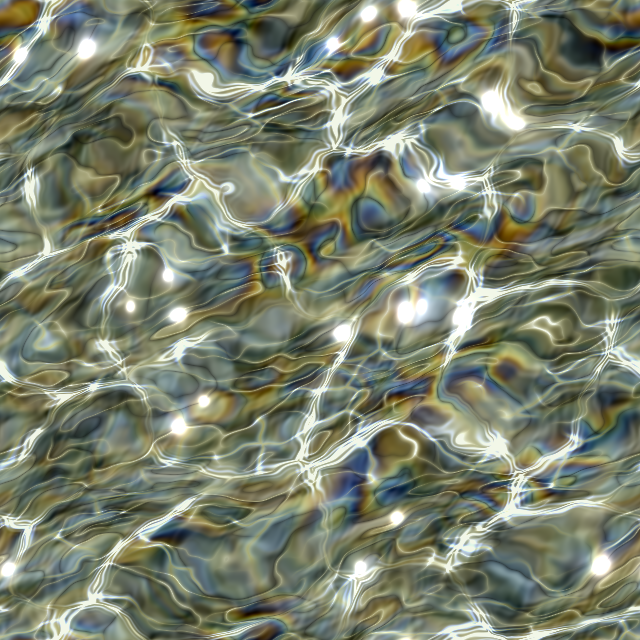
Write a three.js fragment shader that draws this texture.

```glsl
// Sunlit shallow water: a broken cellular web of caustic light over a mottled
// bed, with fine streaming strands, iridescent bands and clustered glints.
// Layered sines with whole wave counts and wrapped cells make it tile.
varying vec2 vUv;
const float TAU = 6.2831853;

vec2 hash2(vec2 p) {
  vec2 a = vec2(dot(p, vec2(127.1, 311.7)), dot(p, vec2(269.5, 183.3)));
  return fract(sin(a) * 43758.5453);
}

// Random waves with whole counts up to reach; crests rise to the right.
float ripple(vec2 p, vec2 reach, float seed) {
  float sum = 0.0;
  for (int i = 0; i < 8; i++) {
    vec2 key = vec2(float(i) + 0.37, seed);
    vec2 waves = (2.0 * hash2(key) - 1.0) * reach;
    waves.x -= 0.3 * waves.y;
    sum += sin(TAU * (dot(floor(waves + 0.5), p) + hash2(key + 19.0).x));
  }
  return 0.5 * sum;
}

// Two ripples used to push points aside.
vec2 sway(vec2 p, vec2 reach, float seed) {
  return vec2(ripple(p, reach, seed), ripple(p, reach, seed + 0.5));
}

// Wraps a cell index on a lattice that is sheared by whole cells.
vec2 wrapCell(vec2 cell, vec2 count, float shear) {
  cell += floor((cell.x + 0.5) / count.x) * vec2(-count.x, shear);
  return cell - count * floor((cell + 0.5) / count);
}

// Cellular noise: gap between the two nearest points, zero on cell borders.
float web(vec2 p, vec2 count, float shear, float seed) {
  vec2 q = p * count - vec2(0.0, shear * p.x);
  float nearest = 9.0, second = 9.0;
  for (int y = -1; y <= 1; y++) {
    for (int x = -1; x <= 1; x++) {
      vec2 cell = floor(q) + vec2(float(x), float(y));
      vec2 point = 0.1 + 0.8 * hash2(wrapCell(cell, count, shear) + seed);
      float d = length(cell + point - q);
      second = min(second, max(nearest, d));
      nearest = min(nearest, d);
    }
  }
  return second - nearest;
}

// Thin lines along the contours of a field.
float strands(float field, float sharpness) {
  return pow(1.0 - abs(sin(field)), sharpness);
}

// White glints with soft halos, gathered where a slow ripple is high.
float glints(vec2 p) {
  float count = 20.0, light = 0.0;
  for (int y = -1; y <= 1; y++) {
    for (int x = -1; x <= 1; x++) {
      vec2 cell = floor(p * count) + vec2(float(x), float(y));
      vec2 id = wrapCell(cell, vec2(count), 0.0);
      vec2 rnd = hash2(id + 53.0);
      float lit = step(0.62, hash2(id + 71.0).x)
                * step(0.75, ripple(id / count, vec2(4.0, 6.0), 31.0));
      float d = length(cell + 0.2 + 0.6 * rnd - p * count);
      float size = mix(0.12, 0.26, rnd.x);
      light += lit * (1.2 * exp(-d * d / (size * size)) + 0.35 * exp(-5.0 * d * d));
    }
  }
  return light;
}

void main() {
  vec2 p = vUv;
  // Refraction bends everything seen through the surface.
  vec2 swell = sway(p, vec2(4.0, 5.0), 1.0);
  vec2 chop = sway(p, vec2(13.0, 18.0), 3.0);
  vec2 w = p + 0.018 * swell + 0.0035 * chop + 0.0011 * sway(p, vec2(30.0, 36.0), 20.0);

  // Mottled bed: dark and pale stone, tinted slate blue and ochre.
  float stone = ripple(w, vec2(8.0, 17.0), 5.0);
  float tint = ripple(w, vec2(7.0, 14.0), 6.0);
  vec3 color = mix(vec3(0.25, 0.29, 0.23), vec3(0.51, 0.54, 0.46), smoothstep(-0.8, 1.7, stone));
  color = mix(color, vec3(0.42, 0.50, 0.53), 0.7 * smoothstep(0.5, 1.3, tint));
  color = mix(color, vec3(0.45, 0.41, 0.24), 0.7 * smoothstep(0.6, 1.4, -tint));
  color += 0.055 * ripple(w, vec2(12.0, 48.0), 7.0) + 0.03 * ripple(w, vec2(65.0, 75.0), 8.0);

  // Iridescent bands, strong only in patches.
  float patches = smoothstep(0.1, 1.4, ripple(p, vec2(5.0, 6.0), 9.0));
  float film = 3.0 * ripple(w, vec2(9.0, 17.0), 10.0);
  color += (0.04 + 0.14 * patches) * cos(film + vec3(0.0, 0.7, 2.0));
  color *= 1.0 - 0.55 * patches * strands(0.5 * film + 0.6, 4.0);

  // Caustic light: broken broad web, finer web and streaming strands.
  float flow = ripple(p, vec2(6.0, 8.0), 11.0);
  float stream = ripple(w, vec2(5.0, 19.0), 13.0);
  float threadField = ripple(w, vec2(6.0, 26.0), 14.0);
  float border = web(w, vec2(4.0, 5.0), 1.0, 12.0);
  float fine = web(w + 0.003 * chop.yx, vec2(7.0, 17.0), 3.0, 47.0);
  vec3 fringe = vec3(0.0, 0.006, 0.02);
  vec3 broad = exp(-pow((border - fringe) / (0.07 + 0.025 * clamp(flow, -1.0, 1.0)), vec3(2.0)));
  broad *= (0.7 + 0.3 * sin(110.0 * border + 4.0 * stream)) * mix(0.3, 1.0, smoothstep(-1.0, 0.6, flow));
  vec3 thin = exp(-pow((fine - 2.0 * fringe) / 0.07, vec3(2.0))) * smoothstep(-0.6, 1.2, flow + 0.5 * tint);
  float threads = strands(1.8 * stream, 3.0) * smoothstep(-0.9, 1.0, 0.6 * flow - tint);
  threads += 0.7 * strands(1.5 * threadField, 3.5) * smoothstep(-0.7, 1.1, tint - stone);
  color *= 1.0 - 0.4 * strands(1.8 * stream + 0.5, 3.0);
  vec3 light = broad + 0.55 * thin + 0.65 * threads + 0.13 * exp(-5.0 * border);
  light = clamp(light, 0.0, 1.0);
  color = mix(color, mix(vec3(0.78, 0.76, 0.52), vec3(0.95, 0.97, 0.91), light * light), light);

  // Glints on the surface, faintly violet at the rim.
  color += vec3(1.0, 0.95, 1.0) * glints(p + 0.006 * swell);
  gl_FragColor = vec4(clamp(color, 0.0, 1.0), 1.0);
}
```
